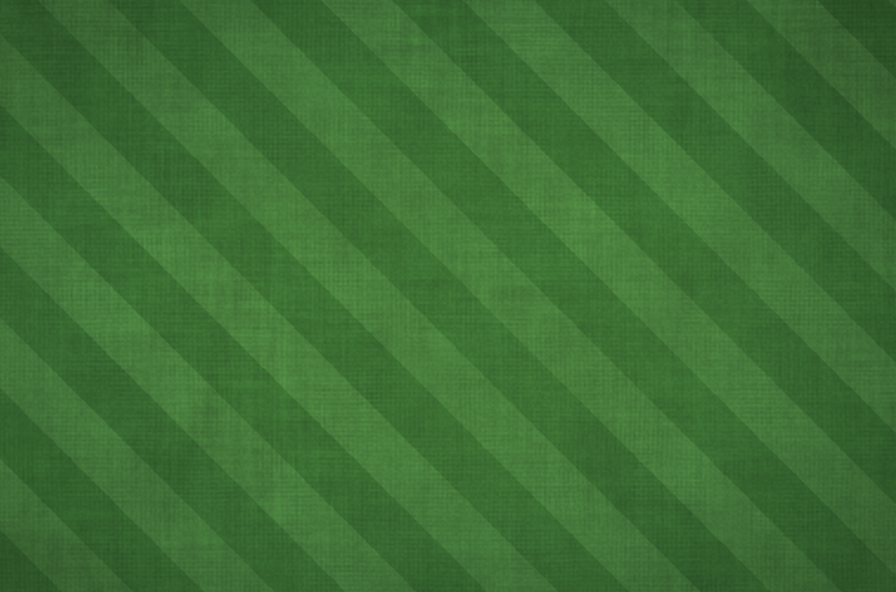
A Shadertoy shader for this pattern:

```glsl
// Lengths are fractions of the canvas height
const float STRIPE_PERIOD = 0.2395;  // one light and one dark band, along x
const float STRIPE_CENTER = 0.123;   // middle of a light band on the top edge
const float EDGE_SOFTNESS = 0.003;   // fraction of a period
const float EDGE_WOBBLE   = 0.002;
const float STRIPE_FADE   = 0.28;    // wear of the light dye
const float THREAD_COUNT  = 126.0;   // threads per canvas height
const float WEAVE_DEPTH   = 0.034;
const float STREAK_DEPTH  = 0.11;
const float BLOTCH_DEPTH  = 0.15;
const float GRAIN_DEPTH   = 0.09;
const float CENTER_LIGHT  = 1.075;
const float VIGNETTE      = 0.23;
const vec3 LIGHT_GREEN = vec3(0.263, 0.460, 0.229);
const vec3 DARK_GREEN  = vec3(0.207, 0.394, 0.183);
const vec3 WARM_TINT   = vec3(1.03, 1.01, 0.98);

float hash(vec2 p) {
    vec3 q = fract(p.xyx * 0.1031);
    q += dot(q, q.yzx + 33.33);
    return fract((q.x + q.y) * q.z);
}

float valueNoise(vec2 p) {
    vec2 cell = floor(p);
    vec2 f = fract(p);
    f = f * f * (3.0 - 2.0 * f);
    float low  = mix(hash(cell), hash(cell + vec2(1, 0)), f.x);
    float high = mix(hash(cell + vec2(0, 1)), hash(cell + vec2(1, 1)), f.x);
    return mix(low, high, f.y);
}

// Fractal noise centred on zero
float cloud(vec2 p) {
    float sum = 0.0;
    float weight = 0.5;
    for (int i = 0; i < 4; i++) {
        sum += weight * (valueNoise(p) - 0.5);
        p = p * 2.03 + 17.7;
        weight *= 0.5;
    }
    return sum;
}

// 1 inside a light diagonal band, 0 inside a dark one, faded by wear
float stripeMask(vec2 p) {
    float wobble = EDGE_WOBBLE * (valueNoise(p * THREAD_COUNT) - 0.5);
    float phase = (p.x + p.y - 1.0 - STRIPE_CENTER + wobble) / STRIPE_PERIOD;
    float fromCenter = abs(fract(phase + 0.5) - 0.5);
    float blur = EDGE_SOFTNESS + 0.9 / (STRIPE_PERIOD * iResolution.y);
    float band = 1.0 - smoothstep(0.25 - blur, 0.25 + blur, fromCenter);
    return mix(band, 0.5, STRIPE_FADE * valueNoise(p * 5.0 + 53.0));
}

// Crossed threads with broken streaks, centred on zero
float weave(vec2 p) {
    vec2 t = p * THREAD_COUNT;
    vec2 drift = 0.6 * vec2(valueNoise(p * 9.0), valueNoise(p * 9.0 + 83.0));
    float visible = 1.0 - smoothstep(0.45, 0.9, THREAD_COUNT / iResolution.y);
    vec2 wave = cos(6.2832 * (t + drift));
    wave *= vec2(valueNoise(p * 24.0 + 3.0), valueNoise(p * 24.0 + 61.0));
    float warp = valueNoise(vec2(t.x * 1.3, p.y * 14.0)) - 0.5;
    float weft = valueNoise(vec2(p.x * 14.0, t.y * 1.3) + 71.0) - 0.5;
    float slubs = valueNoise(vec2(p.x * 11.0, p.y * 60.0) + 31.0)
                + valueNoise(vec2(p.x * 60.0, p.y * 9.0) + 47.0) - 1.0;
    float patches = 0.5 + valueNoise(p * 6.0 + 9.0);
    return WEAVE_DEPTH * visible * (wave.x + wave.y)
         + STREAK_DEPTH * patches * (0.5 * warp + 0.5 * weft + 0.3 * slubs);
}

void mainImage(out vec4 fragColor, in vec2 fragCoord) {
    vec2 p = fragCoord / iResolution.y;
    vec2 centered = fragCoord / iResolution.xy - 0.5;

    // Diagonal bands
    vec3 color = mix(DARK_GREEN, LIGHT_GREEN, stripeMask(p));

    // Cloth texture and worn patches
    float shade = 1.0 + weave(p);
    shade += BLOTCH_DEPTH * (0.8 * cloud(p * 4.0) + 0.8 * cloud(p * vec2(17.0, 14.0) + 40.0));
    shade += GRAIN_DEPTH * (valueNoise(p * 250.0 + 5.0) - 0.5);

    // Warm glow in the middle, darker towards the corners
    float radius = dot(centered, centered) * 2.0;
    shade *= CENTER_LIGHT - VIGNETTE * smoothstep(0.05, 1.0, radius);
    shade -= 0.05 * smoothstep(0.3, 0.5, centered.x);
    color *= mix(WARM_TINT, vec3(1.0), smoothstep(0.0, 0.45, radius));

    fragColor = vec4(clamp(color * shade, 0.0, 1.0), 1.0);
}
```
